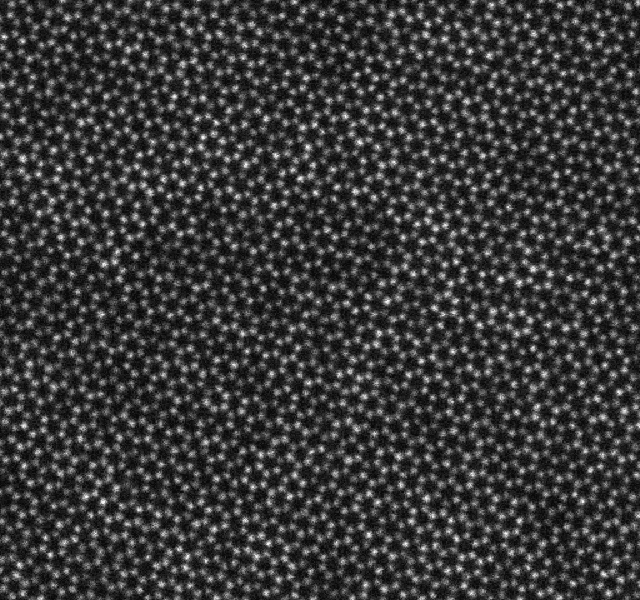
Reproduce this pattern procedurally as a WebGL 1 fragment shader.

```glsl
precision highp float;

uniform vec2 u_resolution;

const float CELLS_ACROSS = 33.7;
const float LATTICE_TILT = 0.245;
const float DOT_RADIUS = 0.137;
const float GRAIN_ACROSS = 512.0;

float hash(vec2 p) {
  return fract(sin(dot(p, vec2(127.1, 311.7))) * 43758.5453);
}

float valueNoise(vec2 p) {
  vec2 cell = floor(p);
  vec2 f = fract(p);
  f = f * f * (3.0 - 2.0 * f);
  float low = mix(hash(cell), hash(cell + vec2(1.0, 0.0)), f.x);
  float high = mix(hash(cell + vec2(0.0, 1.0)), hash(cell + vec2(1.0, 1.0)), f.x);
  return mix(low, high, f.y);
}

vec2 rotate(vec2 p, float angle) {
  float c = cos(angle);
  float s = sin(angle);
  return vec2(c * p.x - s * p.y, s * p.x + c * p.y);
}

// Skewed cell coordinates to plane, and back
vec2 cellToPlane(vec2 c) {
  return vec2(c.x + 0.5 * c.y, 0.8660254 * c.y);
}

vec2 planeToCell(vec2 p) {
  float row = p.y / 0.8660254;
  return vec2(p.x - 0.5 * row, row);
}

// One soft spot with its own offset, size and brightness
float latticeDot(vec2 p, vec2 site, float radius) {
  vec2 seed = floor(site * 3.0 + 0.5);
  vec2 jitter = vec2(hash(seed + 3.7), hash(seed + 9.2)) - 0.5;
  vec2 d = p - cellToPlane(site) - 0.08 * jitter;
  float size = radius * mix(0.9, 1.1, hash(seed + 17.3));
  float brightness = mix(0.34, 0.76, hash(seed + 5.1));
  return brightness * exp(-0.5 * dot(d, d) / (size * size));
}

// Two spots per cell leave a dark hole at every cell corner
float honeycomb(vec2 p, float radius) {
  vec2 base = floor(planeToCell(p));
  float light = 0.0;
  for (int j = -1; j <= 1; j++) {
    for (int i = -1; i <= 1; i++) {
      vec2 cell = base + vec2(float(i), float(j));
      light += latticeDot(p, cell + 1.0 / 3.0, radius);
      light += 0.92 * latticeDot(p, cell + 2.0 / 3.0, radius);
    }
  }
  return light;
}

// Roughly bell-shaped grain, centred on zero
float grain(vec2 p) {
  vec2 cell = floor(p);
  float fine = hash(cell) + hash(cell + 41.3) - 1.0;
  float soft = valueNoise(p * 0.6 + 23.0) - 0.5;
  return fine + 0.9 * soft;
}

void main() {
  vec2 uv = gl_FragCoord.xy / u_resolution.x;

  // Slow drift and slight scan-line shake of the lattice
  vec2 warp = vec2(valueNoise(uv * 4.0), valueNoise(uv * 4.0 + 31.0)) - 0.5;
  float shake = valueNoise(vec2(7.0, uv.y * GRAIN_ACROSS * 0.7)) - 0.5;
  vec2 plane = rotate(uv * CELLS_ACROSS, LATTICE_TILT);
  plane += 0.12 * warp + vec2(0.08 * shake, 0.0);

  // Uneven illumination
  float patches = 0.6 * valueNoise(uv * 6.0 + 11.0) + 0.4 * valueNoise(uv * 15.0);
  float exposure = mix(0.8, 1.2, patches);
  float light = (0.082 + honeycomb(plane, DOT_RADIUS)) * exposure;

  // Grain grows with the light level
  light += 0.29 * sqrt(light) * grain(uv * GRAIN_ACROSS);
  gl_FragColor = vec4(vec3(clamp(light, 0.035, 0.96)), 1.0);
}
```
